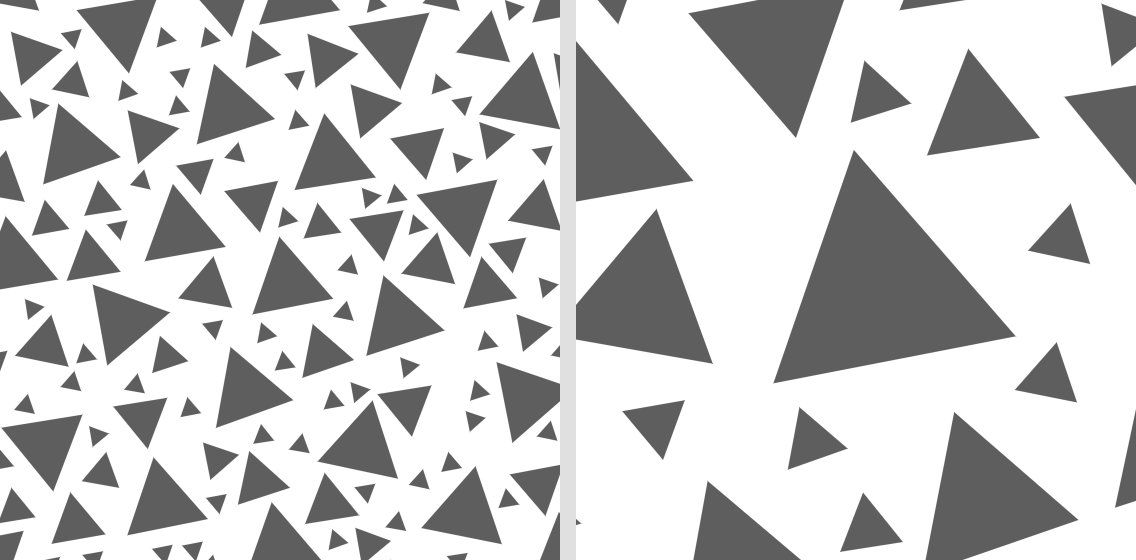
Left, the full canvas; right, a detail of the centre.
Give the GLSL for this pattern, as a WebGL 1 fragment shader.

```glsl
precision highp float;
// Scattered grey equilateral triangles in four sizes on white, never overlapping.
// Large ones sit on a jittered turned grid; medium and small ones are then
// fitted into the gaps, each taking the first random try that clears its neighbours.
uniform vec2 u_resolution;

const vec3 PAPER = vec3(1.0);
const vec3 GREY = vec3(0.37);
const float CELL = 0.23;        // grid cell in canvas heights
const float GRID_TURN = 0.47;   // hides the grid direction
const float THIRD = 2.0943951;  // a third of a full turn
const float GAP = 0.055;        // least clearance, in cells

// Circumradii in cells
const float LARGE = 0.369;
const float MEDIUM = 0.246;
const float MINOR = 0.171;
const float SMALL = 0.095;

// A triangle is a vec4: centre.xy, heading of one corner, circumradius
const vec4 NONE = vec4(1000.0, 1000.0, 0.0, 0.0);

vec3 hash(vec2 site, float seed) {
  vec3 q = fract(vec3(site * 4.0 + 211.0, seed * 3.7 + 19.0) * vec3(0.1031, 0.1030, 0.0973));
  q += dot(q, q.yxz + 33.33);
  return fract((q.xxy + q.yxx) * q.zyx);
}

mat2 turn(float angle) {
  float c = cos(angle), s = sin(angle);
  return mat2(c, s, -s, c);
}

// Cosine of an angle folded into three-fold symmetry
float cos3(float angle) {
  return cos(mod(angle + 0.5 * THIRD, THIRD) - 0.5 * THIRD);
}

// Five preferred directions: up, right or down with a slight tilt
float heading(float pick) {
  float kind = floor(pick * 5.0);
  float tilt = mod(kind, 2.0) < 0.5 ? 10.0 : -11.0;
  float wobble = 3.0 * (fract(pick * 5.0) - 0.5);
  return radians(90.0 * (1.0 - floor(kind * 0.5)) + tilt + wobble) + GRID_TURN;
}

float triangleDistance(vec2 p, vec4 t) {
  vec2 d = p - t.xy;
  return length(d) * cos3(atan(d.y, d.x) - t.z - 0.5 * THIRD) - 0.5 * t.w;
}

// Separating-axis clearance between two triangles
float clearance(vec4 s, vec4 t) {
  float spread = cos3(s.z - t.z);
  return max(triangleDistance(t.xy, s) - t.w * spread,
             triangleDistance(s.xy, t) - s.w * spread);
}

// Random triangle kept within reach of its anchor along the given axes
vec4 propose(vec2 anchor, mat2 axes, float reach, float radius, float seed) {
  vec3 r = hash(anchor, seed);
  return vec4(anchor + axes * (r.xy * 2.0 - 1.0) * (reach - radius), heading(r.z), radius);
}

// First try, from big to small, that clears four neighbours
vec4 firstFit(vec2 anchor, mat2 axes, float reach, float largest,
              vec4 n0, vec4 n1, vec4 n2, vec4 n3) {
  for (int i = 0; i < 12; i++) {
    float radius = min(largest, i < 4 ? MEDIUM : (i < 8 ? MINOR : SMALL));
    vec4 t = propose(anchor, axes, reach, radius, float(i) + 1.0);
    float room = min(min(clearance(t, n0), clearance(t, n1)),
                     min(clearance(t, n2), clearance(t, n3)));
    if (room > GAP) return t;
  }
  return NONE;
}

// Large triangles at the grid corners
vec4 cornerTriangle(vec2 site) {
  return propose(site, mat2(1.0), 0.49, LARGE, 0.0);
}

// Medium triangles in the cell centres
vec4 centreTriangle(vec2 site) {
  vec2 h = vec2(0.5, -0.5);
  return firstFit(site, mat2(1.0), 0.48, MEDIUM,
                  cornerTriangle(site + h.xx), cornerTriangle(site + h.xy),
                  cornerTriangle(site + h.yx), cornerTriangle(site + h.yy));
}

// Mixed triangles at the edge midpoints, each inside a diamond
vec4 edgeTriangle(vec2 site) {
  vec2 along = fract(site), across = 0.5 - along;
  float pick = hash(site, 40.0).x;
  float largest = pick < 0.5 ? MEDIUM : (pick < 0.8 ? MINOR : SMALL);
  return firstFit(site, turn(0.7853982), 0.34, largest,
                  cornerTriangle(site + along), cornerTriangle(site - along),
                  centreTriangle(site + across), centreTriangle(site - across));
}

void main() {
  vec2 p = turn(GRID_TURN) * (gl_FragCoord.xy / u_resolution.y) / CELL;

  // Every triangle stays in its own region, so five sites cover each point
  vec2 corner = floor(p + 0.5), centre = floor(p) + 0.5;
  vec4 a = cornerTriangle(corner);
  vec4 b = centreTriangle(centre);
  vec4 c = edgeTriangle(vec2(corner.x, centre.y));
  vec4 d = edgeTriangle(vec2(centre.x, corner.y));
  vec4 e = firstFit(0.5 * (corner + centre), mat2(1.0), 0.24, SMALL, a, b, c, d);

  float dist = min(min(triangleDistance(p, a), triangleDistance(p, b)),
                   min(triangleDistance(p, c), triangleDistance(p, d)));
  dist = min(dist, triangleDistance(p, e)) * CELL;

  float soft = 0.7 / u_resolution.y;
  gl_FragColor = vec4(mix(GREY, PAPER, smoothstep(-soft, soft, dist)), 1.0);
}
```
